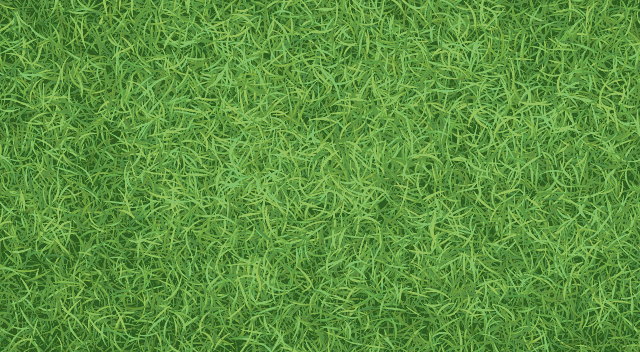
Reproduce this texture procedurally as a Shadertoy shader.

```glsl
// Dense lawn seen from above: layered, curved, tapering grass blades.

// Palette, from shadowed gaps to sunlit blades
const vec3 DEEP  = vec3(0.18, 0.36, 0.13);
const vec3 SHADE = vec3(0.26, 0.47, 0.17);
const vec3 DULL  = vec3(0.35, 0.54, 0.28);
const vec3 LEAF  = vec3(0.37, 0.59, 0.26);
const vec3 FRESH = vec3(0.45, 0.68, 0.29);
const vec3 PALE  = vec3(0.55, 0.76, 0.42);
const vec3 COOL_TINT = vec3(0.90, 1.00, 1.04);
const vec3 WARM_TINT = vec3(1.12, 1.01, 0.86);

// Sizes are in canvas heights
const int   LAYERS       = 20;
const float CELL         = 0.050;
const float MIN_REACH    = 0.024;  // half of the blade length
const float MAX_REACH    = 0.046;
const float BLADE_WIDTH  = 0.0031; // half width at the thickest part
const float SHADOW_WIDTH = 0.009;
const float SHADOW       = 0.13;
const float LEAN         = 2.5;    // spread around upright, radians
const float BEND         = 0.40;
const float TONE_SPREAD  = 0.85;
const float PATCH_SCALE  = 5.0;
const float PATCH_DEPTH  = 0.22;
const float VIGNETTE     = 0.16;

vec3 hash3(ivec3 cell) {
    uvec3 v = uvec3(cell) * 1664525u + 1013904223u;
    v.x += v.y * v.z; v.y += v.z * v.x; v.z += v.x * v.y;
    v ^= v >> 16u;
    v.x += v.y * v.z; v.y += v.z * v.x; v.z += v.x * v.y;
    return vec3(v >> 8u) / 16777216.0;
}

float cornerSlope(ivec2 corner, vec2 offset) {
    float angle = 6.2832 * hash3(ivec3(corner, 99)).x;
    return dot(vec2(cos(angle), sin(angle)), offset);
}

float gradientNoise(vec2 p) {
    ivec2 i = ivec2(floor(p));
    vec2 f = fract(p);
    vec2 u = f * f * f * (f * (f * 6.0 - 15.0) + 10.0);
    float low  = mix(cornerSlope(i, f),
                     cornerSlope(i + ivec2(1, 0), f - vec2(1, 0)), u.x);
    float high = mix(cornerSlope(i + ivec2(0, 1), f - vec2(0, 1)),
                     cornerSlope(i + ivec2(1, 1), f - vec2(1, 1)), u.x);
    return mix(low, high, u.y);
}

// Paints one blade over lawn = (tone, warmth)
void paintBlade(inout vec2 lawn, vec2 p, vec3 shape, vec3 look, float depth, float pixel) {
    float reach = mix(MIN_REACH, MAX_REACH, shape.z);
    float angle = 1.5708 + (look.x + look.y - 1.0) * LEAN;
    vec2 along = vec2(cos(angle), sin(angle));
    float x = dot(p, along) / reach;
    if (abs(x) > 1.0) return;

    // Curved spine, with the distance corrected for its slope
    float bend = (fract(look.x * 17.0) - 0.5) * 2.0 * BEND;
    float y = dot(p, vec2(-along.y, along.x)) - bend * reach * (x * x - 0.4);
    y /= sqrt(1.0 + 4.0 * bend * bend * x * x);
    float side = abs(y);
    if (side > SHADOW_WIDTH + pixel) return;

    // Soft shadow on the blades below
    float ends = 1.0 - x * x;
    lawn.x -= SHADOW * ends * (1.0 - smoothstep(0.0, SHADOW_WIDTH, side));

    // Narrow stem, pointed tip
    float width = BLADE_WIDTH * mix(0.65, 1.15, fract(look.y * 23.0));
    width *= smoothstep(-1.6, -0.1, x) * sqrt(1.0 - max(x, 0.0));
    float cover = 1.0 - smoothstep(width - 0.6 * pixel, width + 0.6 * pixel, side);
    cover *= smoothstep(0.0, 0.15, ends);

    float tone = mix(0.20, 0.86, depth) + (look.z - 0.5) * TONE_SPREAD;
    tone += 0.10 * x + 0.08 * clamp(y / max(width, 0.0005), -1.0, 1.0);
    float warmth = fract(look.z * 31.0);
    lawn = mix(lawn, vec2(tone, warmth), cover);
}

// Tone steps follow the share of the area each colour holds
vec3 grassColor(float tone) {
    vec3 color = mix(DEEP, SHADE, smoothstep(0.04, 0.18, tone));
    color = mix(color, DULL,  smoothstep(0.22, 0.36, tone));
    color = mix(color, LEAF,  smoothstep(0.38, 0.48, tone));
    color = mix(color, FRESH, smoothstep(0.60, 0.76, tone));
    color = mix(color, PALE,  smoothstep(0.78, 0.94, tone));
    return color * (1.0 + 0.15 * min(tone, 0.0));
}

void mainImage(out vec4 fragColor, in vec2 fragCoord) {
    float pixel = 1.0 / iResolution.y;
    vec2 p = fragCoord * pixel;
    vec2 lawn = vec2(0.05, 0.4);

    // Blades from the ground up, one per jittered cell in each layer
    for (int layer = 0; layer < LAYERS; layer++) {
        float depth = float(layer) / float(LAYERS - 1);
        vec2 q = p / CELL + hash3(ivec3(layer, 7, 3)).xy;
        ivec2 home = ivec2(floor(q));
        for (int j = -1; j <= 1; j++)
        for (int i = -1; i <= 1; i++) {
            ivec2 cell = home + ivec2(i, j);
            vec3 shape = hash3(ivec3(cell, layer));
            vec3 look = hash3(ivec3(cell, layer + 200));
            vec2 local = (q - vec2(cell) - shape.xy) * CELL;
            paintBlade(lawn, local, shape, look, depth, pixel);
        }
    }

    // Uneven growth and darker corners
    float clumps = gradientNoise(p * PATCH_SCALE) + 0.6 * gradientNoise(p * PATCH_SCALE * 2.3 + 9.0);
    vec2 centered = fragCoord / iResolution.xy * 2.0 - vec2(1.1, 1.15);
    lawn.x += PATCH_DEPTH * clumps + VIGNETTE * (0.6 - dot(centered, centered));

    vec3 tint = mix(COOL_TINT, WARM_TINT, lawn.y);
    fragColor = vec4(clamp(grassColor(lawn.x) * tint, 0.0, 1.0), 1.0);
}
```
